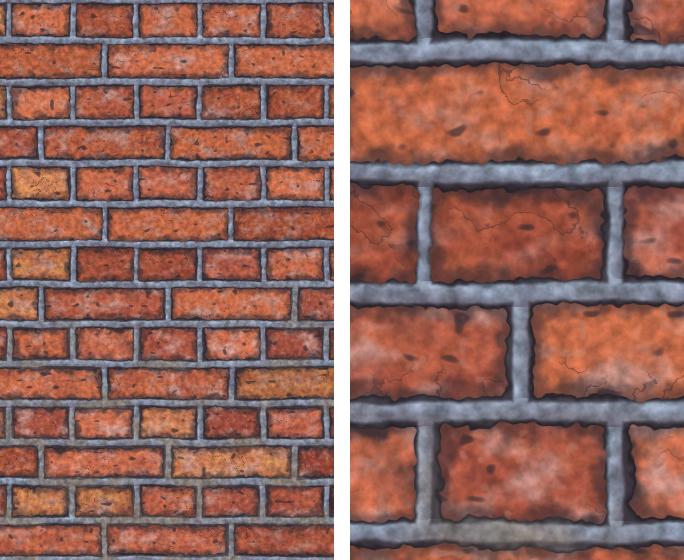
Left: the whole. Right: its middle third, enlarged.
Reproduce this texture procedurally as a Shadertoy shader.

```glsl
// Weathered red brick wall: courses of headers and stretchers alternate, with raised blue-grey mortar beads.
#define COURSES 14.0   // courses down the canvas; one course is the unit of length
#define PITCH 1.586    // header length including its joint
#define SHIFT 0.237    // first header joint from the left
#define BED 0.112      // half width of the horizontal joints
#define HEAD 0.092     // half width of the vertical joints
#define WEAR 0.085     // roughness of the brick edges
#define RED vec3(0.60, 0.28, 0.22)
#define ORANGE vec3(0.78, 0.41, 0.27)
#define PALE vec3(0.74, 0.56, 0.53)
#define BEAD vec3(0.56, 0.61, 0.69)
#define MORTAR vec3(0.40, 0.39, 0.45)
#define SOOT vec3(0.19, 0.16, 0.19)

vec2 hash2(vec2 p) {
    vec3 q = fract(p.xyx * vec3(0.1031, 0.1030, 0.0973));
    q += dot(q, q.yzx + 33.33);
    return fract((q.xx + q.yz) * q.zy);
}

float corner(vec2 cell, vec2 f, vec2 o) {
    float a = 6.2832 * hash2(cell + o).x;
    return dot(vec2(cos(a), sin(a)), f - o);
}

// Gradient noise, about -0.7 to 0.7
float noise(vec2 p) {
    vec2 i = floor(p), f = p - i;
    vec2 u = f * f * f * (f * (f * 6.0 - 15.0) + 10.0);
    return mix(mix(corner(i, f, vec2(0, 0)), corner(i, f, vec2(1, 0)), u.x),
               mix(corner(i, f, vec2(0, 1)), corner(i, f, vec2(1, 1)), u.x), u.y);
}

float fbm(vec2 p) {
    float sum = 0.0, amp = 0.6;
    for (int i = 0; i < 4; i++) {
        sum += amp * noise(p);
        p = mat2(1.6, 1.2, -1.2, 1.6) * p + 17.3;
        amp *= 0.5;
    }
    return sum;
}

float roundedBox(vec2 p, vec2 halfSize, float r) {
    vec2 q = abs(p) - halfSize + r;
    return length(max(q, 0.0)) + min(max(q.x, q.y), 0.0) - r;
}

// Fired clay: a tone for each brick, then streaks, dust, pits, cracks and sooty rims
vec3 brickColor(vec2 p, vec2 id, float d, float age) {
    vec2 tone = hash2(id + 41.0), kind = hash2(id + 97.0);
    vec2 s = p + tone * 50.0;
    float grain = fbm(p * 8.0);
    float streak = fbm(s * vec2(1.3, 3.5));
    float dust = fbm(s * vec2(1.8, 2.6) + 9.0);

    vec3 c = mix(RED, ORANGE, clamp(tone.x * 1.1 - 0.3 * age + streak * 0.9 + 0.15, 0.0, 1.0));
    c = mix(c, vec3(0.83, 0.56, 0.34), step(0.87, kind.x) * (0.65 + streak));
    c = mix(c, PALE, clamp(smoothstep(-0.08, 0.4, dust) * (0.4 + 0.6 * kind.y) + 0.12 * tone.y, 0.0, 0.85));
    c *= 0.99 + 0.45 * grain + 0.16 * (tone.y - 0.5);

    float crack = 1.0 - smoothstep(0.0, 0.035, abs(noise(s * vec2(2.2, 3.4)) + 0.3 * grain));
    c = mix(c, SOOT, 0.45 * crack * smoothstep(0.02, 0.25, noise(s * 1.1)));
    c = mix(c, SOOT, 0.65 * smoothstep(0.34, 0.5, noise(s * vec2(4.0, 6.0))));
    c = mix(c, PALE, 0.45 * smoothstep(0.2, 0.42, noise(p * 9.0 + 4.0)) * kind.y);

    float rim = smoothstep(-0.16, 0.0, d + 0.22 * fbm(p * 3.5));
    float stain = smoothstep(0.1, 0.5, fbm(s * 1.4 + 23.0)) * smoothstep(-0.4, -0.05, d);
    return mix(c, SOOT, clamp(0.55 * rim + (0.4 + 0.3 * age) * stain, 0.0, 0.85));
}

// Tooled joint: lit bead between dark grooves; bed and head are signed offsets from its axis
vec3 mortarColor(vec2 p, float bed, float head, float age) {
    float grit = fbm(p * 7.0);
    float wobble = 0.05 * fbm(p * 2.7);
    float across = abs(bed) < BED ? bed / BED : head / HEAD;
    float bedBead = 1.0 - smoothstep(0.055, 0.1, abs(bed + 0.006) + wobble);
    float headBead = 1.0 - smoothstep(0.045, 0.085, abs(head) + wobble);
    float bead = max(bedBead, headBead);

    vec3 c = mix(BEAD, MORTAR, clamp(0.4 + 0.6 * across + 0.9 * fbm(p * vec2(1.2, 4.0)), 0.0, 1.0));
    float sandy = age * smoothstep(-0.25, 0.3, fbm(p * 0.9 + 5.0));
    c = mix(c, vec3(0.53, 0.49, 0.46), sandy);
    c *= 1.0 + 0.6 * grit;
    return mix(mix(SOOT, c, 0.18 + 0.35 * sandy), c, bead);
}

void mainImage(out vec4 fragColor, in vec2 fragCoord) {
    float pixel = COURSES / iResolution.y;
    vec2 p = fragCoord * pixel;
    p.y = COURSES - p.y;
    float age = smoothstep(6.5, 10.0, p.y + 1.5 * noise(p * 0.6));

    // Uneven laying: courses sag towards the middle and joints waver
    vec2 w = p + 0.045 * vec2(noise(p * 0.8), noise(p * 0.7 + 31.0));
    w.y -= 0.11 * sin(3.14159 * p.y / COURSES);

    // Even courses are headers; stretchers shift by a header every other time
    float row = floor(w.y);
    bool stretcher = mod(row, 2.0) > 0.5;
    float span = stretcher ? 2.0 * PITCH : PITCH;
    float start = SHIFT + (stretcher ? PITCH * (mod(row, 4.0) < 2.0 ? 1.5 : 0.5) : 0.0);
    float cell = (w.x - start) / span;
    vec2 id = vec2(floor(cell), row) + 20.0;
    vec2 local = vec2((fract(cell) - 0.5) * span, fract(w.y) - 0.5);

    vec2 jitter = hash2(id) - 0.5;
    vec2 halfSize = vec2(0.5 * span - HEAD, 0.5 - BED) - 0.025 * age + 0.025 * jitter.yx;
    float d = roundedBox(local - 0.05 * jitter * vec2(1.0, 0.5), halfSize, 0.05);
    d += WEAR * (fbm(p * 3.2) + 0.5 * noise(p * 11.0));

    float bed = w.y - floor(w.y + 0.5);
    float head = (cell - floor(cell + 0.5)) * span;
    vec3 c = mortarColor(p, bed, head, age);
    c *= 1.0 - 0.35 * (1.0 - smoothstep(0.0, 0.05, d));
    c = mix(c, brickColor(p, id, d, age), 1.0 - smoothstep(-pixel, pixel, d));
    fragColor = vec4(clamp(c, 0.0, 1.0), 1.0);
}
```
